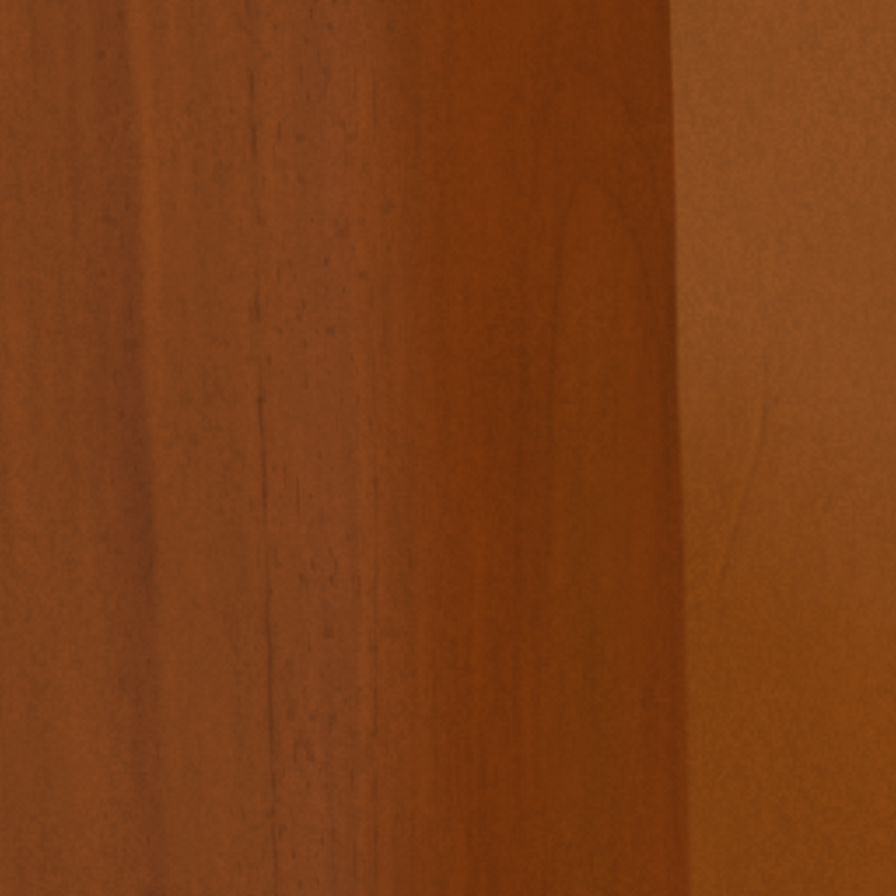
This texture is drawn by a Shadertoy shader. Its source:

```glsl
// Stained wood veneer: three vertical boards with streaks, fine pores and a cathedral arch.
#define LEFT_COLOR   vec3(0.481, 0.248, 0.106)
#define MIDDLE_COLOR vec3(0.450, 0.200, 0.048)
#define RIGHT_TOP    vec3(0.535, 0.295, 0.122)
#define RIGHT_BOTTOM vec3(0.500, 0.252, 0.064)
#define STREAK_GAIN  0.075
#define PORE_GAIN    0.110
#define GRAIN_GAIN   0.062
#define ARCH_GAIN    0.050

float hash(vec2 p) {
    vec3 q = fract(vec3(p.xyx) * 0.1031);
    q += dot(q, q.yzx + 33.33);
    return fract((q.x + q.y) * q.z);
}

float noise(vec2 p) {
    vec2 i = floor(p), f = fract(p);
    f = f * f * (3.0 - 2.0 * f);
    return mix(mix(hash(i), hash(i + vec2(1, 0)), f.x),
               mix(hash(i + vec2(0, 1)), hash(i + vec2(1, 1)), f.x), f.y);
}

float fbm(vec2 p) {
    float sum = 0.0, amplitude = 0.5;
    for (int i = 0; i < 4; i++) {
        sum += amplitude * noise(p);
        p = p * 2.03 + 17.1;
        amplitude *= 0.5;
    }
    return sum / 0.9375;
}

float bell(float x, float width) {
    x /= width;
    return exp(-x * x);
}

// Signed distance to an arch with a short left leg and a wide right shoulder
float archDistance(vec2 p, vec2 apex, float leftSpan, float rightSpan) {
    const float FALL = 0.18;
    float span = p.x < apex.x ? leftSpan : rightSpan;
    float d = (p.x - apex.x) / span;
    float rise = exp(min((p.y - apex.y) / FALL, 4.0));
    return (d * d - 1.0 + rise) / (length(vec2(2.0 * d / span, rise / FALL)) + 0.01);
}

void mainImage(out vec4 fragColor, in vec2 fragCoord) {
    vec2 uv = fragCoord / iResolution.xy;
    float down = 1.0 - uv.y;

    // Board layout; the right seam softens towards the bottom
    float wobble = 0.004 * (noise(vec2(2.0, uv.y * 5.0)) - 0.5);
    float seam = 0.749 + 0.020 * down + wobble;
    float seamSoft = mix(0.003, 0.007, down);
    float middleMask = smoothstep(0.36, 0.54, uv.x + 0.03 * (fbm(uv * vec2(50, 3)) - 0.5));
    float rightMask = smoothstep(-seamSoft, seamSoft, uv.x - seam);
    float leftMask = 1.0 - middleMask;
    float stain = uv.y + 0.35 * (fbm(uv * vec2(6, 4)) - 0.5) + 0.4 * (uv.x - 0.88);
    vec3 rightColor = mix(RIGHT_BOTTOM, RIGHT_TOP, smoothstep(0.28, 0.66, stain));
    vec3 color = mix(mix(LEFT_COLOR, MIDDLE_COLOR, middleMask), rightColor, rightMask);

    // Golden heart of the middle board and a faint rosy band beside it
    float heart = bell(uv.x - 0.66, 0.05) * smoothstep(0.85, 0.5, uv.y);
    color += vec3(0.004, 0.012, 0.0) * heart * (1.0 - rightMask);
    color += vec3(0.0, -0.002, 0.006) * bell(uv.x - 0.36, 0.04);

    // Streaks of mixed length that drift to the right as they descend
    vec2 grain = vec2(uv.x - 0.035 * down * leftMask, uv.y);
    float streak = fbm(grain * vec2(20, 1.2)) - 0.5;
    float fineStreak = fbm(grain * vec2(80, 5.0) + 40.0) - 0.5;
    float shade = 1.0 + STREAK_GAIN * (streak + 1.2 * fineStreak) * (1.0 - 0.75 * rightMask);

    // Dark band with a soft left side, a firmer right edge and a pale rim
    float edge = uv.x - 0.142 - 0.060 * down + 0.018 * down * down - wobble;
    float band = smoothstep(-0.085, -0.015, edge) * (1.0 - smoothstep(-0.010, 0.006, edge));
    float bandFade = mix(0.45, 1.0, bell(uv.y - 0.55, 0.30));
    shade -= 0.10 * band * bandFade;
    color.b += 0.006 * band * bandFade;
    shade += 0.055 * bell(edge - 0.013, 0.010) * smoothstep(0.0, 0.7, uv.y);
    shade += 0.035 * bell(edge - 0.050, 0.005) * smoothstep(0.7, 1.0, uv.y);

    // Thin dashed lines along the left board and a pale fleck row
    float dashes = smoothstep(0.25, 0.80, noise(uv * vec2(8, 32)));
    float lineShift = 0.028 * down + wobble + 0.004 * (noise(vec2(7.0, uv.y * 26.0)) - 0.5);
    shade -= 0.12 * bell(uv.x - 0.279 - lineShift, 0.0028) * dashes;
    shade -= 0.025 * bell(uv.x - 0.279 - lineShift, 0.010);
    shade -= 0.07 * bell(uv.x - 0.418 - wobble, 0.0025) * dashes;
    shade += 0.05 * bell(uv.x - 0.404 - wobble, 0.006) * dashes;

    // Fine parallel lines low in the middle board
    float lines = noise(vec2(uv.x * 130.0, uv.y * 8.0)) - 0.5;
    shade += 0.06 * lines * bell(uv.x - 0.54, 0.09) * smoothstep(0.6, 0.2, uv.y);

    // Nested cathedral arches, darker outside each rim
    float arches = 0.0;
    for (int i = 0; i < 2; i++) {
        float k = float(i);
        vec2 apex = vec2(0.652 - 0.010 * k, 0.80 + 0.125 * k);
        float d = archDistance(uv, apex, 0.043 + 0.022 * k, 0.102 + 0.025 * k);
        d += 0.008 * (fbm(uv * vec2(18, 7)) - 0.5);
        float rim = bell(d, 0.0045) + 0.6 * bell(d - 0.012, 0.022);
        arches += rim * (1.0 - 0.4 * k);
    }
    float archFade = mix(0.25, 1.0, smoothstep(0.1, 0.7, uv.y));
    shade -= ARCH_GAIN * arches * archFade * (1.0 - rightMask);

    // Shadow at the seam and a faint curved vein on the right board
    shade -= 0.035 * bell(uv.x - seam + 0.006, 0.010) * (1.0 - rightMask) * uv.y;
    float vein = uv.x - 0.80 - 0.055 * smoothstep(0.30, 0.56, uv.y);
    float veinSpan = smoothstep(0.30, 0.36, uv.y) * smoothstep(0.62, 0.52, uv.y);
    shade -= 0.045 * (bell(vein, 0.0035) - 0.7 * bell(vein + 0.008, 0.005)) * veinSpan;

    // Cloudy stain, sparse pores gathered beside the thin lines, and fine speckle
    shade += 0.06 * (fbm(uv * vec2(7, 4) + 9.0) - 0.5);
    float poreZone = 0.25 + 0.75 * bell(uv.x - 0.35, 0.075) + 0.4 * band;
    float pores = smoothstep(0.68, 1.0, noise(grain * vec2(150, 65)));
    shade -= PORE_GAIN * pores * poreZone;
    float speckle = noise(uv * 256.0) + 0.7 * noise(uv * vec2(150, 105) + 70.0) - 0.85;
    shade += GRAIN_GAIN * speckle * mix(0.7, 1.3, noise(uv * 14.0 + 3.0));

    fragColor = vec4(clamp(color * (shade + 0.008), 0.0, 1.0), 1.0);
}
```
